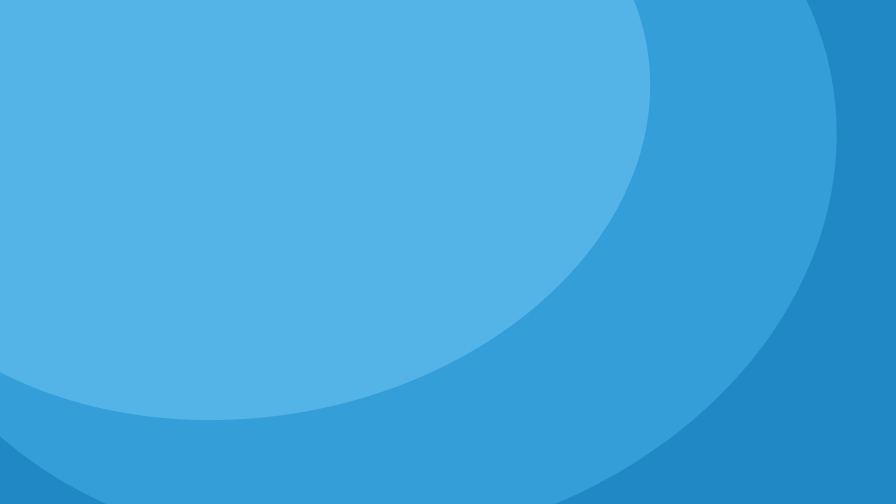
A Shadertoy shader for this background:

```glsl
// Three flat blues: two large, slightly tilted ellipses stacked over a deep base.
// Each ellipse is an implicit quadratic with a shear term for its tilt,
// and its rim is smoothed over about one pixel by screen derivatives.

// Coverage of an ellipse; radii are its half extents, tilt is from -1 to 1.
float ellipseMask(vec2 point, vec2 center, vec2 radii, float tilt) {
    vec2 q = (point - center) / radii;
    float level = (dot(q, q) - 2.0 * tilt * q.x * q.y) / (1.0 - tilt * tilt);
    float rim = sqrt(max(level, 0.0)) - 1.0;
    float pixel = max(length(vec2(dFdx(rim), dFdy(rim))), 1e-5);
    return clamp(0.5 - rim / pixel, 0.0, 1.0);
}

void mainImage(out vec4 fragColor, in vec2 fragCoord) {
    // Canvas height is one unit, origin at the lower left
    vec2 point = fragCoord / iResolution.y;

    vec3 deepBlue = vec3(0.127, 0.533, 0.773);
    vec3 midBlue = vec3(0.20, 0.62, 0.845);
    vec3 skyBlue = vec3(0.335, 0.706, 0.904);

    // Outer ellipse, then the inner one on top
    float outer = ellipseMask(point, vec2(0.713, 0.681), vec2(0.947, 0.772), 0.068);
    float inner = ellipseMask(point, vec2(0.489, 0.776), vec2(0.801, 0.6095), 0.09);

    vec3 color = mix(deepBlue, midBlue, outer);
    color = mix(color, skyBlue, inner);
    fragColor = vec4(color, 1.0);
}
```
